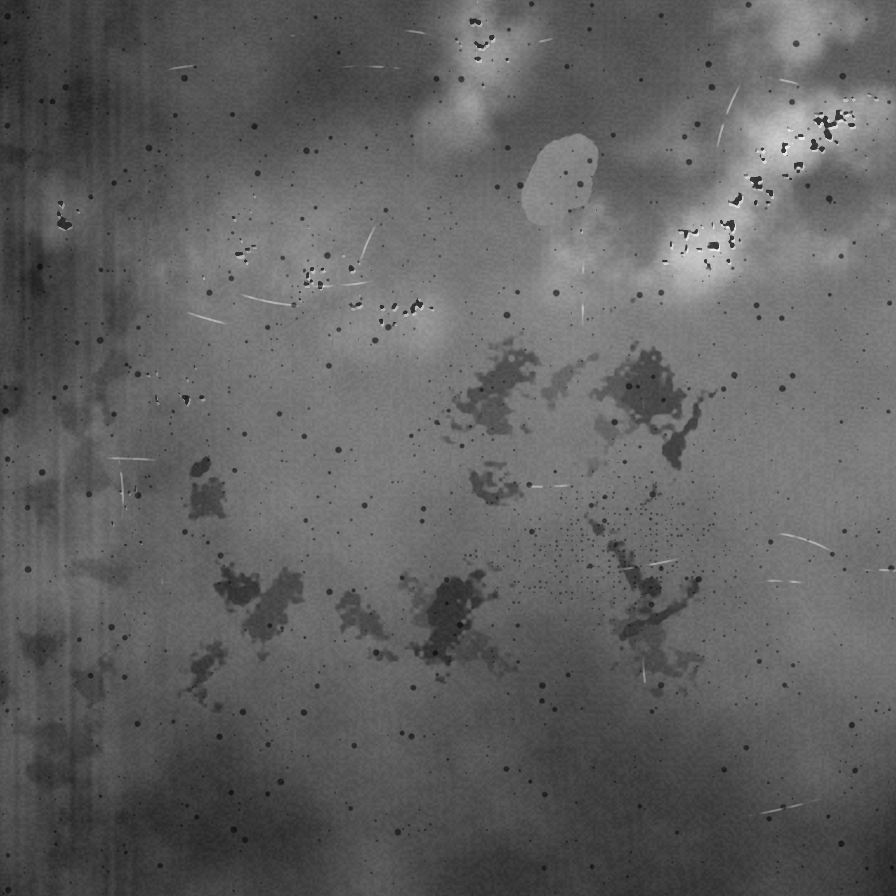
Write a WebGL 1 fragment shader that draws this texture.

```glsl
precision highp float;
// Worn grey metal plate: a smooth tone map with clouds, eroded dark stains,
// embossed corrosion pits along belts, pale bloom, one flake, specks, scratches.
// Every layer is value noise or a distance function in canvas units.
uniform vec2 u_resolution;

const float PLATE_TONE = 0.485;
const float BOTTOM_TONE = 0.20;
const float TOP_TONE = 0.335;
const float LEFT_SHADE = 0.64;
const float PIT_TONE = 0.13;
const float FLAKE_TONE = 0.53;
const float BLOOM_GAIN = 0.30;
const float STAIN_DEPTH = 0.48;
const float SCRATCH_GAIN = 0.22;
const float GRAIN_GAIN = 0.055;
const int STAIN_COUNT = 24;
const int SCRATCH_COUNT = 22;

float hash(vec2 p) {
  return fract(sin(dot(p, vec2(127.1, 311.7))) * 43758.5453);
}

float noise(vec2 p) {
  vec2 i = floor(p), f = fract(p);
  f = f * f * (3.0 - 2.0 * f);
  vec2 e = vec2(1.0, 0.0);
  return mix(mix(hash(i), hash(i + e), f.x),
             mix(hash(i + e.yx), hash(i + e.xx), f.x), f.y);
}

float fbm(vec2 p) {
  float sum = 0.0, amp = 0.5;
  for (int i = 0; i < 5; i++) {
    sum += amp * noise(p);
    p = mat2(1.6, 1.2, -1.2, 1.6) * p + 7.3;
    amp *= 0.5;
  }
  return sum;
}

float segment(vec2 p, vec2 a, vec2 b) {
  vec2 d = b - a;
  return length(p - a - d * clamp(dot(p - a, d) / dot(d, d), 0.0, 1.0));
}

vec2 turn(vec2 p, float angle) {
  float c = cos(angle), s = sin(angle);
  return vec2(c * p.x + s * p.y, c * p.y - s * p.x);
}

// Soft fade: 1 at distance 0, falling to 0 at reach
float near(float d, float reach) { return 1.0 - smoothstep(0.0, reach, d); }

// Broad light and dark zones of the plate
float plateTone(vec2 p, float cloud) {
  vec2 q = p + (cloud - 0.5) * vec2(0.2, 0.25);
  float top = smoothstep(0.70, 0.86, q.y);
  float low = 1.0 - smoothstep(-0.05, 0.42, q.y);
  float tone = mix(PLATE_TONE, BOTTOM_TONE, low);
  tone = mix(tone, TOP_TONE, top);
  float left = (1.0 - smoothstep(-0.05, 0.30, q.x)) * smoothstep(0.0, 0.35, p.y);
  tone *= mix(1.0, LEFT_SHADE, left);
  float rough = clamp(top + low + left, 0.0, 1.0);
  return tone + (cloud - 0.5) * mix(0.08, 0.26, rough);
}

// Pits open where the corrosion mask lowers the noise threshold
float pits(vec2 p, float mask) {
  float n = 0.6 * noise(p * 120.0) + 0.4 * noise(p * 230.0 + 5.0);
  float level = mix(1.0, 0.62, mask);
  return smoothstep(level, level + 0.07, n);
}

// One round speck per grid cell, kept with the given probability
float specks(vec2 p, float cells, float chance) {
  vec2 id = floor(p * cells);
  vec2 centre = 0.3 + 0.4 * vec2(hash(id + 3.1), hash(id + 8.7));
  float radius = mix(0.10, 0.28, hash(id + 5.5));
  float soft = max(0.08, cells / u_resolution.y * 0.7);
  float dotShape = 1.0 - smoothstep(radius - soft, radius + soft, length(fract(p * cells) - centre));
  return dotShape * step(hash(id), chance);
}

// Elongated blots with grainy, eroded rims
float stains(vec2 p, float fine) {
  vec2 warped = p + 0.035 * (vec2(noise(p * 24.0), noise(p * 24.0 + 40.0)) - 0.5);
  float amount = 0.0;
  for (int i = 0; i < STAIN_COUNT; i++) {
    float k = float(i);
    vec2 centre = vec2(mix(0.06, 0.82, hash(vec2(k, 1.0))), mix(0.22, 0.60, hash(vec2(k, 2.0))));
    vec2 size = vec2(mix(0.018, 0.065, hash(vec2(k, 3.0))), mix(0.010, 0.024, hash(vec2(k, 4.0))));
    vec2 q = turn(warped - centre, mix(0.6, 2.5, hash(vec2(k, 5.0))));
    float d = length(q / size) + (fine - 0.5) * 1.9;
    amount = max(amount, (1.0 - smoothstep(0.55, 1.2, d)) * mix(0.35, 1.0, hash(vec2(k, 6.0))));
  }
  return amount;
}

// Short hairlines, mostly level, some upright
float scratches(vec2 p, float pixel) {
  float amount = 0.0;
  for (int i = 0; i < SCRATCH_COUNT; i++) {
    float k = float(i);
    vec2 centre = vec2(hash(vec2(k, 11.0)), hash(vec2(k, 12.0)));
    float angle = (hash(vec2(k, 13.0)) - 0.5) * 0.6 + 1.4 * step(0.75, hash(vec2(k, 14.0)));
    vec2 q = turn(p - centre, angle);
    float reach = mix(0.008, 0.05, hash(vec2(k, 15.0)));
    float line = 1.0 - smoothstep(0.0004, 0.0008 + pixel, abs(q.y + 6.0 * q.x * q.x * (hash(vec2(k, 16.0)) - 0.5)));
    amount = max(amount, line * (1.0 - smoothstep(0.5 * reach, reach, abs(q.x))));
  }
  return amount * smoothstep(0.25, 0.6, noise(p * 90.0));
}

void main() {
  vec2 p = gl_FragCoord.xy / u_resolution;
  float pixel = 1.0 / u_resolution.y;
  float cloud = fbm(p * 4.5 + 2.0);
  float patches = fbm(p * 14.0 + 9.0);
  float fine = 0.5 * noise(p * 75.0) + 0.5 * noise(p * 170.0);
  float tone = plateTone(p, cloud) + (patches - 0.5) * 0.07;

  // Corrosion belts and the pale bloom around them
  vec2 q = p + 0.09 * (vec2(noise(p * 9.0), noise(p * 9.0 + 30.0)) - 0.5);
  float leftBelt = min(segment(q, vec2(0.04, 0.74), vec2(0.24, 0.72)), segment(q, vec2(0.24, 0.72), vec2(0.43, 0.65)));
  float rightBelt = min(segment(q, vec2(0.99, 0.97), vec2(0.87, 0.77)), segment(q, vec2(0.68, 0.77), vec2(0.97, 0.76)));
  float crown = length(q - vec2(0.53, 0.96));
  float bloom = max(near(rightBelt, 0.11), max(near(crown, 0.10), 0.35 * near(leftBelt, 0.10)));
  tone += BLOOM_GAIN * bloom * smoothstep(0.30, 0.70, patches);
  float topPatch = smoothstep(0.78, 0.88, p.y) * smoothstep(0.30, 0.60, p.x);
  tone += 0.22 * topPatch * smoothstep(0.52, 0.76, fbm(p * 8.0 + 21.0));

  // Stains and upright rub marks at the left
  tone *= 1.0 - STAIN_DEPTH * stains(p, fine);
  float rubbed = 1.0 - smoothstep(0.05, 0.28, p.x);
  tone += 0.07 * rubbed * (noise(p * vec2(160.0, 7.0)) - 0.5);
  tone *= 1.0 - 0.25 * rubbed * smoothstep(0.52, 0.70, fbm(p * 22.0));

  // Pale flake with a crisp ragged edge
  vec2 f = turn(p - vec2(0.625, 0.80), -0.5) / vec2(0.036, 0.056);
  float rim = length(f) + 0.5 * (fbm(p * 30.0) - 0.5);
  tone = mix(tone, FLAKE_TONE + 0.12 * (patches - 0.5), 1.0 - smoothstep(0.94, 0.98 + 20.0 * pixel, rim));

  // Embossed pits: dark hollows with a lit lower edge
  float mask = max(max(near(leftBelt, 0.09), near(rightBelt, 0.085)), near(crown, 0.08));
  mask = max(mask, 0.8 * near(segment(q, vec2(0.16, 0.68), vec2(0.17, 0.40)), 0.06));
  mask *= smoothstep(0.34, 0.58, patches);
  float hollow = pits(p, mask);
  float lit = max(pits(p + vec2(-0.0015, 0.003), mask) - hollow, 0.0);
  tone = mix(tone + 0.17 * lit, PIT_TONE, 0.85 * hollow);

  // Specks, a fine spray, scratches and grain
  tone *= 1.0 - 0.55 * specks(p, 75.0, 0.045);
  float spray = near(length((p - vec2(0.68, 0.385)) / vec2(1.8, 1.0)), 0.11);
  tone *= 1.0 - 0.38 * specks(p, 170.0, 0.03 + 0.5 * spray);
  tone += SCRATCH_GAIN * scratches(p, pixel);
  tone += GRAIN_GAIN * (noise(p * 380.0) - 0.5);
  gl_FragColor = vec4(vec3(clamp(tone, 0.04, 0.92)), 1.0);
}
```
